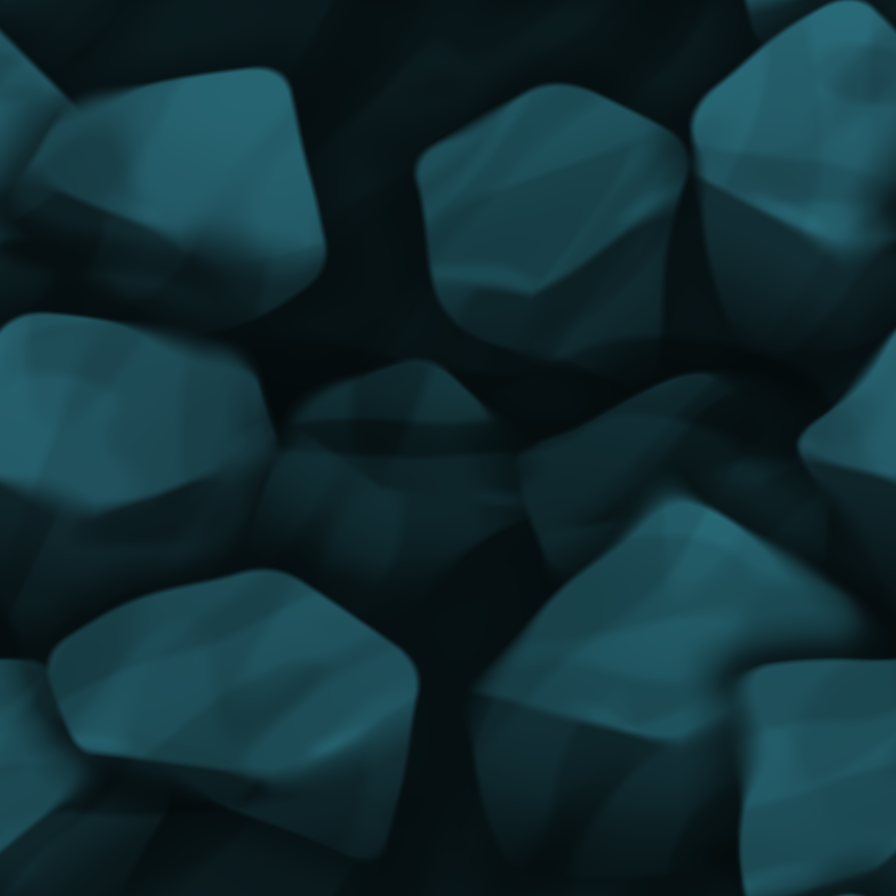
Reproduce this texture procedurally as a Shadertoy shader.

```glsl
vec2 hash2(vec2 c) {
    vec3 p = fract(c.xyx * vec3(.1031, .1030, .0973));
    p += dot(p, p.yzx + 33.33);
    return fract((p.xx + p.yz) * p.zy);
}

// Exact wrap of whole cell numbers
vec2 wrap(vec2 cell, vec2 period) {
    return floor(mod(cell + .5, period));
}

vec2 gradient(vec2 cell, vec2 period) {
    float a = 6.2832 * hash2(wrap(cell, period) + 17.).x;
    return vec2(cos(a), sin(a));
}

// Gradient noise that wraps after a whole number of cells
float noise(vec2 p, vec2 period) {
    vec2 i = floor(p), f = p - i, e = vec2(0, 1);
    vec2 u = f * f * f * (f * (f * 6. - 15.) + 10.);
    float low = mix(dot(gradient(i, period), f),
                    dot(gradient(i + e.yx, period), f - e.yx), u.x);
    float high = mix(dot(gradient(i + e, period), f - e),
                     dot(gradient(i + 1., period), f - 1.), u.x);
    return mix(low, high, u.y);
}

float smoothMax(float a, float b, float k) {
    float h = max(k - abs(a - b), 0.) / k;
    return max(a, b) + h * h * k * .25;
}

vec2 rotate(vec2 p, float a) {
    float c = cos(a), s = sin(a);
    return vec2(c * p.x + s * p.y, c * p.y - s * p.x);
}

// Flat translucent brush marks, stretched along an angle
float strokes(vec2 p, float angle, vec2 seed) {
    float n = noise(rotate(p, angle) * vec2(1.2, 3.2) + seed, vec2(64));
    return smoothstep(-.05, .08, n) + .5 * n;
}

// Irregular convex block: distance to its outline
float rockShape(vec2 p, vec2 id, float size, float turn) {
    float d = -1.;
    for (int k = 0; k < 5; k++) {
        vec2 h = hash2(id * 5. + float(k) * 13. + 3.);
        float a = 1.2566 * (float(k) + .4 * h.x) + 6.2832 * turn;
        d = smoothMax(d, dot(p, vec2(cos(a), sin(a))) - size * (.75 + .45 * h.y), .1);
    }
    return d;
}

// paint.x is the tone, paint.y the shift towards grey blue
void paintRock(inout vec2 paint, vec2 p, vec2 id) {
    if (dot(p, p) > 2.6) return;
    vec2 r = hash2(id + 7.), s = hash2(id + 31.), seed = 20. * hash2(id + 53.);
    float size = mix(.38, .58, r.x), lean = s.x - .5;
    float d = rockShape(rotate(p, 1.2 * lean) * vec2(.8, 1), id, size, r.y);
    if (d > .25) return;
    float smear = noise(p * 1.5 + seed, vec2(64));
    d += .05 * smear;

    // Contact shadow, then a body with an edge partly crisp, partly smeared
    paint.x = mix(paint.x, .065, .7 * smoothstep(.17, -.03, d));
    float soft = .012 + .08 * smoothstep(.0, .4, smear);
    float body = smoothstep(soft, -soft, d);

    // Bent ridge between the lit top and the shaded side
    float height = dot(p, normalize(vec2(1.3 * lean, 1))) + size * (.25 + .3 * s.y);
    height -= .5 * max(0., r.y < .5 ? p.x : -p.x);
    height += .06 * noise(p * 2. + seed.yx, vec2(64));

    float top = s.y < .14 ? .2 : mix(.35, .42, s.x);
    top -= .045 * strokes(p, .25 - lean, seed);
    top -= .035 * strokes(p * .8, 1.2 + lean, seed + 9.);
    top += .05 * smoothstep(-.1, .7, height);
    float glint = smoothstep(.05, .0, abs(height - .04));
    top += .05 * glint * smoothstep(.05, .3, noise(p * 2.5 + seed + 4., vec2(64)));

    // Shaded side melts into the gap below
    float side = mix(.2, .1, smoothstep(.0, .6, -height));
    side -= .035 * strokes(p, .95, seed + 21.);
    body *= 1. - .5 * smoothstep(.15, .6, -height);
    float ridge = .018 + .08 * smoothstep(-.1, .35, -smear);
    float tone = mix(side, top, smoothstep(-ridge, ridge, height));
    paint = mix(paint, vec2(tone, s.x * s.y), body);
}

void mainImage(out vec4 fragColor, in vec2 fragCoord) {
    vec2 uv = fragCoord / iResolution.xy;
    vec2 warp = vec2(noise(uv * 5., vec2(5)), noise(uv * 5. + .5, vec2(5)));

    // Dark gaps with dim slanted washes
    vec2 slant = vec2(3. * uv.x, 5. * (uv.y - uv.x)) + .15 * warp;
    float glaze = noise(slant, vec2(3, 5));
    float wash = noise(uv * vec2(3, 4) + .4 + .2 * warp, vec2(3, 4));
    vec2 paint = vec2(.09 + .05 * wash + .03 * smoothstep(.0, .1, -glaze), .15);

    // Rocks on a staggered wrapped grid, nearer ones below and in front
    vec2 q = uv * 3. + .07 * warp;
    vec2 cell = floor(q);
    for (int j = 2; j >= -2; j--)
        for (int i = -2; i <= 2; i++) {
            vec2 c = cell + vec2(i, j), id = wrap(c, vec2(3));
            vec2 centre = c + .5 + .55 * (hash2(id + 83.) - .5);
            centre.x += .33 * (id.y - 1.);
            paintRock(paint, q - centre, id);
        }

    // Diagonal glazes, and near-black blots in the gaps
    paint.x *= 1. - .12 * smoothstep(.02, .14, glaze);
    float blot = noise(uv * vec2(3, 5) + .3 * warp + .7, vec2(3, 5));
    float gap = smoothstep(.26, .12, paint.x);
    paint.x = mix(paint.x, .035, smoothstep(.12, .2, blot) * mix(.05, .5, gap));

    vec3 teal = mix(vec3(.32, .89, 1), vec3(.39, .85, 1), paint.y);
    fragColor = vec4(max(paint.x, .02) * teal, 1);
}
```
